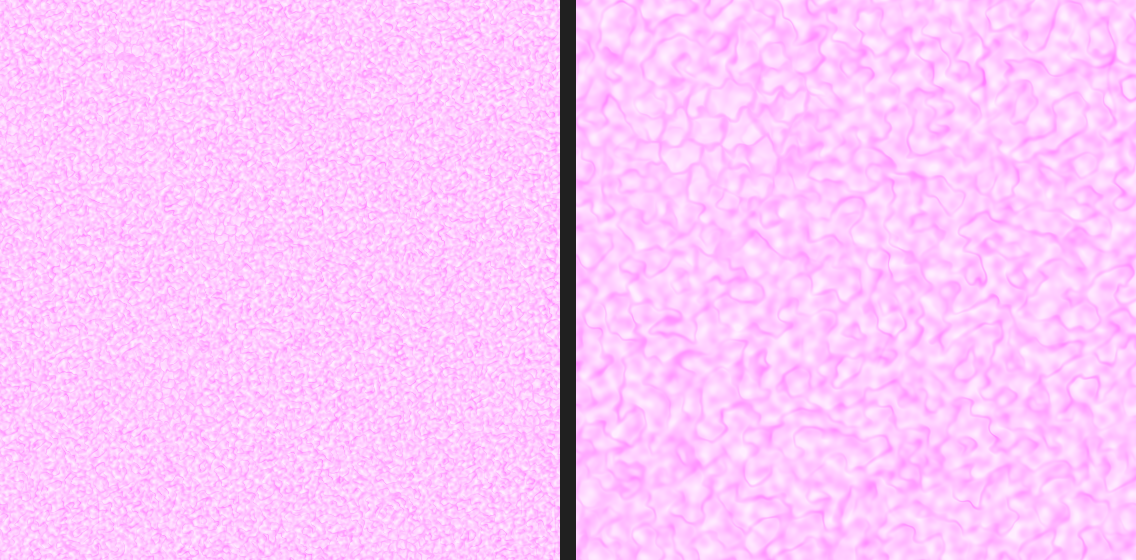
Left, the full canvas; right, a detail of the centre.
Write a three.js fragment shader that draws this texture.

```glsl
varying vec2 vUv;

#define GRAIN_SCALE 118.0
#define VEIN_SCALE 62.0
#define BUBBLE_SCALE 62.0
#define GRAIN_DEPTH 0.21
#define VEIN_DEPTH 0.125
#define BASE_GREEN 0.808
#define CLUSTERS 9
#define SCRATCHES 34
#define SCRATCH_WIDTH 0.0017
#define SCRATCH_DEPTH 0.15

vec2 hash2(vec2 p) {
  vec3 q = fract(p.xyx * vec3(0.1031, 0.1030, 0.0973));
  q += dot(q, q.yzx + 33.33);
  return fract((q.xx + q.yz) * q.zy);
}

vec2 gradientAt(vec2 cell) {
  float angle = 6.28318 * hash2(cell).x;
  return vec2(cos(angle), sin(angle));
}

float gradientNoise(vec2 p) {
  vec2 i = floor(p), f = fract(p);
  vec2 u = f * f * f * (f * (f * 6.0 - 15.0) + 10.0);
  vec2 e = vec2(1.0, 0.0);
  float low = mix(dot(gradientAt(i), f), dot(gradientAt(i + e.xy), f - e.xy), u.x);
  float high = mix(dot(gradientAt(i + e.yx), f - e.yx), dot(gradientAt(i + e.xx), f - e.xx), u.x);
  return mix(low, high, u.y);
}

vec2 rotate(vec2 p, float angle) {
  float c = cos(angle), s = sin(angle);
  return vec2(c * p.x - s * p.y, s * p.x + c * p.y);
}

// Gap between the nearest two cell centres: zero on a bubble wall
float bubbleWall(vec2 p) {
  vec2 cell = floor(p), f = fract(p);
  float nearest = 8.0, second = 8.0;
  for (int y = -1; y <= 1; y++) {
    for (int x = -1; x <= 1; x++) {
      vec2 o = vec2(float(x), float(y));
      float d = length(o + hash2(cell + o + 300.0) - f);
      second = min(second, max(nearest, d));
      nearest = min(nearest, d);
    }
  }
  return second - nearest;
}

// Ragged patches where the grain swells into bubbles
float clusterMask(vec2 p) {
  float mask = 0.0;
  float ragged = 0.05 * gradientNoise(p * 17.0 + 40.0) + 0.04 * gradientNoise(p * 42.0);
  for (int i = 0; i < CLUSTERS; i++) {
    vec2 seed = vec2(float(i) * 7.0 + 3.0, 71.0);
    float radius = mix(0.025, 0.085, hash2(seed + 20.0).x);
    float d = length(p - hash2(seed)) + ragged;
    mask = max(mask, 1.0 - smoothstep(radius * 0.5, radius * 1.3, d));
  }
  return mask;
}

// Thin bent hairlines, mostly upright, each with a pale rim
float scratches(vec2 p) {
  float sum = 0.0;
  float wobble = gradientNoise(p * 34.0 + 90.0);
  float breaks = smoothstep(-0.3, 0.15, gradientNoise(p * 27.0 + 15.0));
  for (int i = 0; i < SCRATCHES; i++) {
    vec2 seed = vec2(float(i) * 5.0 + 11.0, 137.0);
    vec2 pose = hash2(seed + 50.0), style = hash2(seed + 90.0);
    float tilt = 2.0 * pose.x - 1.0;
    vec2 q = rotate(p - hash2(seed), 0.95 * tilt * abs(tilt));
    float reach = mix(0.025, 0.075, pose.y);
    float shaky = step(0.5, style.y);
    float bend = (style.x - 0.5) * 4.0 * q.y * q.y;
    float d = (q.x + bend + wobble * mix(0.002, 0.018, shaky)) / SCRATCH_WIDTH;
    float ends = 1.0 - smoothstep(reach * 0.7, reach, abs(q.y));
    float line = exp(-d * d) - 0.35 * exp(-d * d * 0.12);
    sum += line * ends * mix(1.0, 0.65, shaky) * mix(0.5, 1.0, style.x);
  }
  return sum * breaks;
}

void main() {
  vec2 p = vUv;

  // Fine mottled grain
  float grain = gradientNoise(rotate(p, 0.6) * GRAIN_SCALE + 200.0);
  float speck = gradientNoise(rotate(p, 1.1) * GRAIN_SCALE * 1.5 + 400.0);

  // Broken winding veins along the zero line of a coarser noise
  float vein = gradientNoise(rotate(p, 0.25) * VEIN_SCALE + 100.0 + 0.35 * grain);
  float broken = 0.85 + 1.1 * gradientNoise(p * VEIN_SCALE * 0.6 + 500.0);
  float ridge = (1.0 - smoothstep(0.0, 0.17, abs(vein))) * broken;
  float green = BASE_GREEN + GRAIN_DEPTH * grain + 0.09 * speck - VEIN_DEPTH * ridge;

  // Pale bubbles with darker walls
  vec2 warped = p * BUBBLE_SCALE + 0.5 * vec2(vein, grain);
  float bubble = mix(0.67, 0.87, smoothstep(0.02, 0.38, bubbleWall(warped)));
  green = mix(green, bubble + 0.07 * grain, 0.7 * clusterMask(p));

  green -= SCRATCH_DEPTH * scratches(p);
  gl_FragColor = vec4(1.0, clamp(green, 0.5, 0.93), 1.0, 1.0);
}
```
